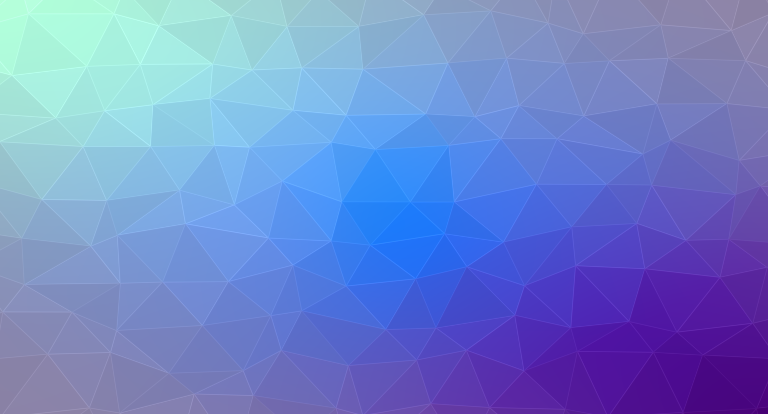
Give the GLSL for this background, as a Shadertoy shader.

```glsl
// Low-poly wash: a staggered, jittered lattice of triangles, each tinted by a
// diagonal mint-to-violet gradient that greys toward the two other corners,
// with a vivid blue spot at the centre and faint light seams between facets.

#define CELL vec2(0.148, 0.103)      // lattice spacing, in canvas heights
#define LATTICE_SHIFT vec2(0.2, 0.2) // lattice origin, in cells
#define JITTER 0.62                  // vertex scatter, in cells (below 0.66)
#define FLATNESS 0.7                 // 1 = one flat colour per facet
#define FACET_CONTRAST 0.045         // brightness spread between facets
#define SEAM_WIDTH 0.0022            // in canvas heights
#define SEAM_LIGHT 0.07
#define SPOT_CENTRE vec2(0.515, 0.49)
#define SPOT_RADIUS 0.2

const vec3 CORNER_GREY = vec3(0.55, 0.51, 0.64);
const vec3 SPOT_SHIFT = vec3(-0.22, -0.01, 0.06);

// Colours along the diagonal, from upper left to lower right
const vec3 DIAGONAL[6] = vec3[6](
    vec3(0.71, 1.03, 0.85),  // mint
    vec3(0.63, 0.91, 0.89),  // aqua
    vec3(0.43, 0.65, 0.96),  // sky
    vec3(0.27, 0.41, 0.90),  // blue
    vec3(0.31, 0.08, 0.65),  // violet
    vec3(0.28, 0.00, 0.46)); // deep purple

vec2 hash22(vec2 p) {
    vec3 q = fract(p.xyx * vec3(0.1031, 0.1030, 0.0973));
    q += dot(q, q.yzx + 33.33);
    return fract((q.xx + q.yz) * q.zy);
}

// Smooth colour field over the unit canvas
vec3 gradient(vec2 uv) {
    float along = clamp(0.5 * (uv.x + 1.0 - uv.y), 0.0, 1.0) * 5.0;
    float across = abs(uv.x + uv.y - 1.0);
    int stop = min(int(along), 4);
    vec3 color = mix(DIAGONAL[stop], DIAGONAL[stop + 1], along - float(stop));
    color = mix(color, CORNER_GREY, smoothstep(0.0, 1.05, across));

    vec2 toSpot = (uv - SPOT_CENTRE) * vec2(iResolution.x / iResolution.y, 1.0);
    float spot = exp(-dot(toSpot, toSpot) / (SPOT_RADIUS * SPOT_RADIUS));
    return color + SPOT_SHIFT * spot;
}

// Lattice vertex in canvas heights; odd rows sit half a cell to the right
vec2 vertex(vec2 id) {
    vec2 scatter = (hash22(id + 47.0) - 0.5) * JITTER;
    float stagger = 0.5 * mod(id.y, 2.0);
    return (id + vec2(stagger, 0.0) + scatter + LATTICE_SHIFT) * CELL;
}

// Signed distance to the line a-b, positive on its left
float leftOf(vec2 p, vec2 a, vec2 b) {
    vec2 edge = b - a, rel = p - a;
    return (edge.x * rel.y - edge.y * rel.x) / length(edge);
}

// Adds one counter-clockwise facet: rgb = weighted colour, a = coverage
void addFacet(inout vec4 sum, vec2 p, vec2 a, vec2 b, vec2 c, float shade) {
    float pixel = 1.0 / iResolution.y;
    float inside = min(leftOf(p, a, b), min(leftOf(p, b, c), leftOf(p, c, a)));
    float coverage = smoothstep(-0.6 * pixel, 0.6 * pixel, inside);
    if (coverage <= 0.0) return;

    vec2 toUnit = vec2(iResolution.y / iResolution.x, 1.0);
    vec2 samplePoint = mix(p, (a + b + c) / 3.0, FLATNESS);
    vec3 color = gradient(samplePoint * toUnit);
    color *= 1.0 + (shade - 0.5) * FACET_CONTRAST;

    float seam = 1.0 - smoothstep(0.0, max(SEAM_WIDTH, pixel), abs(inside));
    color += SEAM_LIGHT * seam * (0.3 + 0.7 * shade);
    sum += vec4(color, 1.0) * coverage;
}

void mainImage(out vec4 fragColor, in vec2 fragCoord) {
    vec2 p = fragCoord / iResolution.y;
    vec2 home = floor(p / CELL - LATTICE_SHIFT);
    vec4 sum = vec4(0.0);

    // Each lattice cell holds two facets; the split follows the row stagger
    for (int j = -1; j <= 1; j++) {
        for (int i = -1; i <= 1; i++) {
            vec2 id = home + vec2(i, j);
            vec2 lowL = vertex(id), lowR = vertex(id + vec2(1, 0));
            vec2 topL = vertex(id + vec2(0, 1)), topR = vertex(id + vec2(1, 1));
            vec2 shade = hash22(id + 113.0);
            if (mod(id.y, 2.0) < 0.5) {
                addFacet(sum, p, lowL, lowR, topL, shade.x);
                addFacet(sum, p, lowR, topR, topL, shade.y);
            } else {
                addFacet(sum, p, lowL, topR, topL, shade.x);
                addFacet(sum, p, lowL, lowR, topR, shade.y);
            }
        }
    }
    fragColor = vec4(clamp(sum.rgb / max(sum.a, 0.001), 0.0, 1.0), 1.0);
}
```
